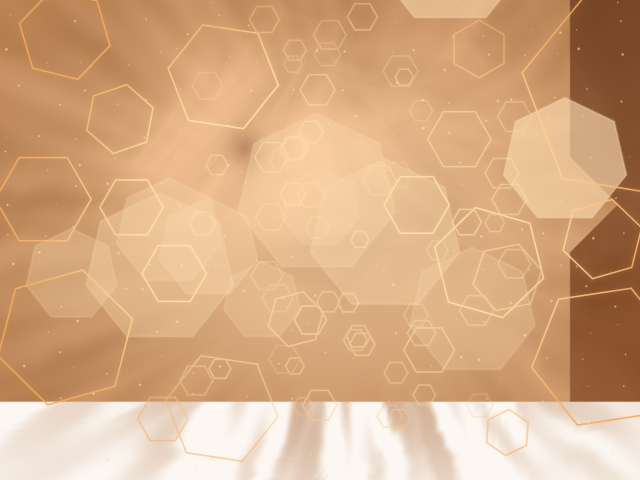
A Shadertoy shader for this background:

```glsl
// Warm amber haze with translucent heptagons, glowing hexagon rings and a pale streaked floor.

const float TAU = 6.2831853;
const vec3 BROWN  = vec3(0.69, 0.47, 0.285);
const vec3 SAND   = vec3(0.89, 0.71, 0.54);
const vec3 CREAM  = vec3(0.98, 0.85, 0.68);
const vec3 UMBER  = vec3(0.46, 0.27, 0.15);
const vec3 ORANGE = vec3(0.95, 0.66, 0.37);
const vec3 GOLD   = vec3(1.0, 0.88, 0.66);
const vec3 WHITE  = vec3(0.99, 0.97, 0.95);
const vec3 TAN    = vec3(0.80, 0.65, 0.53);
const vec2 GLOW_CENTER = vec2(0.70, 0.53);
const float FLOOR_TOP = 0.163;
const float STRIP_LEFT = 1.1875;
const float LINE_WIDTH = 0.0013;
const int SMALL_RINGS = 54;

// Filled heptagons: centre, radius, opacity
const vec4 PLATES[11] = vec4[11](
    vec4(0.938, 1.118, 0.172, 0.55), vec4(0.660, 0.596, 0.168, 0.32),
    vec4(0.802, 0.510, 0.160, 0.38), vec4(0.667, 0.566, 0.083, 0.22),
    vec4(0.333, 0.441, 0.158, 0.35), vec4(0.352, 0.517, 0.112, 0.30),
    vec4(0.434, 0.483, 0.105, 0.30), vec4(0.149, 0.427, 0.097, 0.27),
    vec4(0.546, 0.373, 0.082, 0.25), vec4(0.984, 0.351, 0.134, 0.26),
    vec4(1.177, 0.665, 0.132, 0.64));

// Bright hexagon rings: centre, radius, turn
const vec4 RINGS[12] = vec4[12](
    vec4(0.135, 0.928, 0.097, -0.24), vec4(0.465, 0.840, 0.116, -0.15),
    vec4(0.250, 0.752, 0.073, 0.33), vec4(0.090, 0.585, 0.100, 0.0),
    vec4(0.274, 0.568, 0.066, 0.0), vec4(0.363, 0.430, 0.067, 0.0),
    vec4(0.136, 0.297, 0.145, 0.27), vec4(0.868, 0.573, 0.068, 0.0),
    vec4(1.019, 0.453, 0.118, -0.28), vec4(1.321, 0.811, 0.236, -0.16),
    vec4(1.255, 0.502, 0.085, 0.28), vec4(1.259, 0.257, 0.153, 0.15));

// Fainter hexagon rings: centre, radius, turn
const vec4 FAINT_RINGS[8] = vec4[8](
    vec4(0.957, 0.710, 0.066, 0.0), vec4(0.998, 0.898, 0.060, 0.52),
    vec4(0.894, 0.271, 0.053, 0.0), vec4(0.462, 0.149, 0.118, -0.15),
    vec4(1.057, 0.422, 0.073, 0.20), vec4(1.057, 0.099, 0.048, 0.45),
    vec4(0.339, 0.127, 0.052, 0.0), vec4(0.616, 0.335, 0.059, 0.25));

float hash(float n) { return fract(sin(n * 127.1) * 4375.85); }

// Signed distance to a regular polygon with one corner at the angle "turn"
float polygon(vec2 p, float sides, float radius, float turn) {
    float sector = TAU / sides;
    float a = mod(atan(p.y, p.x) - turn, sector) - 0.5 * sector;
    return length(p) * cos(a) - radius * cos(0.5 * sector);
}

// Cloudy field of warped, layered sines, about -1 to 1
float haze(vec2 p) {
    float sum = 0.0, amp = 0.5;
    for (int i = 0; i < 6; i++) {
        p = mat2(1.36, 1.12, -1.12, 1.36) * p + 0.9 * sin(p.yx * 1.2 + 1.7);
        sum += amp * sin(p.x) * sin(p.y + 0.8);
        amp *= 0.62;
    }
    return sum;
}

// Soft rays fanning out of the glow
float rays(vec2 q, float wobble) {
    float a = atan(q.y, q.x), r = length(q);
    return 0.40 * sin(11.0 * a + 4.0 * r + wobble)
         + 0.35 * sin(23.0 * a - 6.0 * r + 2.0 * wobble)
         + 0.25 * sin(47.0 * a + 9.0 * r + 3.0 * wobble);
}

// Line with a faint halo around the zero of d
float glowLine(float d, float px) {
    d = abs(d);
    return 1.0 - smoothstep(LINE_WIDTH - 0.5 * px, LINE_WIDTH + 0.8 * px, d)
         + 0.16 * exp(-d / 0.005);
}

void mainImage(out vec4 fragColor, in vec2 fragCoord) {
    float px = 1.0 / iResolution.y;
    vec2 p = fragCoord * px;
    vec2 q = p - GLOW_CENTER;
    float cloud = haze(p * 3.2);
    float fan = rays(q, 1.2 * cloud);

    // Central glow, drifting cloud and rays
    float glow = exp(-dot(q * vec2(1.75, 2.2), q * vec2(1.75, 2.2)));
    vec2 c = (p - vec2(0.66, 0.68)) / vec2(0.50, 0.36);
    float cloudMask = 1.0 - smoothstep(0.55, 1.15, length(c));
    vec3 col = mix(BROWN, SAND, clamp(glow * 0.95 + 0.08, 0.0, 1.0));
    col += vec3(0.15, 0.14, 0.13) * cloudMask * (cloud * 0.8 + 0.15);
    col += 0.055 * fan * smoothstep(0.25, 0.65, length(q));
    float smudge = length((p - vec2(0.51, 0.69)) / vec2(0.035, 0.04)) + 0.5 * cloud;
    col = mix(col, vec3(0.63, 0.43, 0.31), 0.6 * exp(-smudge * smudge));

    // Dark meshed strip with a wedge cut into its left side
    float stripEdge = STRIP_LEFT + max(0.0, 0.1 - abs(p.y - 0.574));
    float strip = smoothstep(-px, px, p.x - stripEdge);
    float mesh = sin(p.x * 900.0) * sin(p.y * 900.0);
    vec3 stripColor = UMBER + vec3(0.10, 0.06, 0.03) * (1.0 - p.y) + 0.05 * cloud + 0.02 * mesh;
    col = mix(col, stripColor, 0.88 * strip);

    // Pale floor with feathered streaks
    float reach = exp(-pow(abs(p.x - 0.72) / 0.48, 2.0));
    float streak = smoothstep(-0.35, 0.75, fan) * (0.25 + 0.75 * reach);
    streak *= 0.45 + 0.55 * smoothstep(-0.08, FLOOR_TOP, p.y);
    float ground = 1.0 - smoothstep(-px, px, p.y - FLOOR_TOP);
    col = mix(col, mix(WHITE, TAN, streak * 0.9), ground);

    // Translucent plates with light rims
    for (int i = 0; i < 11; i++) {
        vec4 s = PLATES[i];
        float d = polygon(p - s.xy, 7.0, s.z, 0.25 * TAU);
        float inside = 1.0 - smoothstep(-px, px, d);
        float rim = 1.0 - smoothstep(0.0, 2.0 * px, abs(d));
        col = mix(col, CREAM, s.w * inside + 0.16 * rim);
    }

    // Large rings, paler towards the glow
    vec3 lineColor = mix(ORANGE, GOLD, smoothstep(0.15, 0.65, glow));
    float bright = 0.0, faint = 0.0;
    for (int i = 0; i < 12; i++)
        bright = max(bright, glowLine(polygon(p - RINGS[i].xy, 6.0, RINGS[i].z, RINGS[i].w), px));
    for (int i = 0; i < 8; i++)
        faint = max(faint, glowLine(polygon(p - FAINT_RINGS[i].xy, 6.0, FAINT_RINGS[i].z, FAINT_RINGS[i].w), px));

    // Small rings scattered around the middle
    float small = 0.0;
    for (int i = 0; i < SMALL_RINGS; i++) {
        float n = float(i) + 1.0;
        vec2 at = vec2(0.33 + 0.76 * hash(n), 0.12 + 0.85 * hash(n + 71.3));
        float d = polygon(p - at, 6.0, mix(0.018, 0.037, hash(n + 13.7)), 0.0);
        small = max(small, glowLine(d, px) * mix(0.2, 0.55, hash(n + 37.9)));
    }
    col = mix(col, lineColor, min(max(max(0.8 * bright, 0.5 * faint), small), 1.0));

    // Drifting sparks, one per cell
    vec2 cell = floor(p / 0.07);
    float id = cell.x + 31.0 * cell.y;
    vec2 spark = (cell + 0.15 + 0.7 * vec2(hash(id + 0.3), hash(id + 5.1))) * 0.07;
    float dotSize = 0.0025 * hash(id + 9.4);
    col = mix(col, GOLD, 0.7 * (1.0 - smoothstep(dotSize - px, dotSize + px, length(p - spark))));

    fragColor = vec4(clamp(col, 0.0, 1.0), 1.0);
}
```
